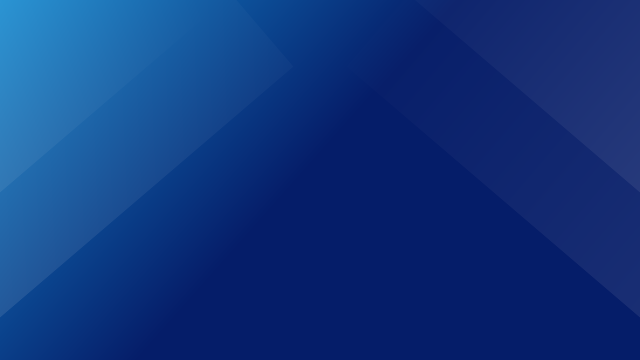
This background is drawn by a Shadertoy shader. Its source:

```glsl
// A deep navy backdrop lit by a blue diagonal gradient from the upper left.
// Two mirrored pairs of translucent slanted panels lie over it; each panel is
// a rotated corner whose white veil grows towards the outer lower end.

const vec3 NAVY = vec3(0.020, 0.112, 0.410);
const vec3 SKY = vec3(0.080, 0.540, 0.815);
const vec3 VEIL = vec3(1.0, 0.97, 0.95);

const vec2 APEX = vec2(0.074, 0.815);     // panel corner, from the centre line
const vec2 ALONG = vec2(0.760, -0.650);   // runs outwards and down the edge
const vec2 ACROSS = vec2(0.650, 0.760);   // points into the panel
const float UPPER_OFFSET = 0.264;         // gap between the two panel edges

// Smooth coverage of a half plane, one pixel wide
float coverage(float dist, float pixel) {
    return smoothstep(-0.5 * pixel, 0.5 * pixel, dist);
}

// Opacity rising linearly from range.x at the corner to range.y at the end
float veilOpacity(float along, vec2 range) {
    return max(mix(range.x, range.y, along), 0.0);
}

// Diagonal light that fades to navy
vec3 backdrop(vec2 p) {
    float fade = p.x / 1.273 + (1.0 - p.y) / 1.435;
    return mix(SKY, NAVY, clamp(fade, 0.0, 1.0));
}

// Lay one veil over a colour
vec3 addPanel(vec3 color, float mask, float opacity) {
    return mix(color, VEIL, mask * opacity);
}

void mainImage(out vec4 fragColor, in vec2 fragCoord) {
    float pixel = 1.0 / iResolution.y;
    vec2 p = fragCoord * pixel;
    float fromCentre = p.x - 0.5 * iResolution.x * pixel;
    bool leftSide = fromCentre < 0.0;

    // Panel coordinates, mirrored about the centre line
    vec2 q = vec2(abs(fromCentre), p.y) - APEX;
    float along = dot(q, ALONG);
    float across = dot(q, ACROSS);

    // Wide lower panel, then the upper panel on top of it
    vec2 lowerRange = leftSide ? vec2(0.025, 0.095) : vec2(0.004, 0.075);
    vec2 upperRange = leftSide ? vec2(-0.008, 0.082) : vec2(0.020, 0.083);
    float lowerMask = coverage(along, pixel) * coverage(across, pixel);
    float upperMask = coverage(across - UPPER_OFFSET, pixel);

    vec3 color = backdrop(p);
    color = addPanel(color, lowerMask, veilOpacity(along, lowerRange));
    color = addPanel(color, upperMask, veilOpacity(along, upperRange));

    fragColor = vec4(color, 1.0);
}
```
